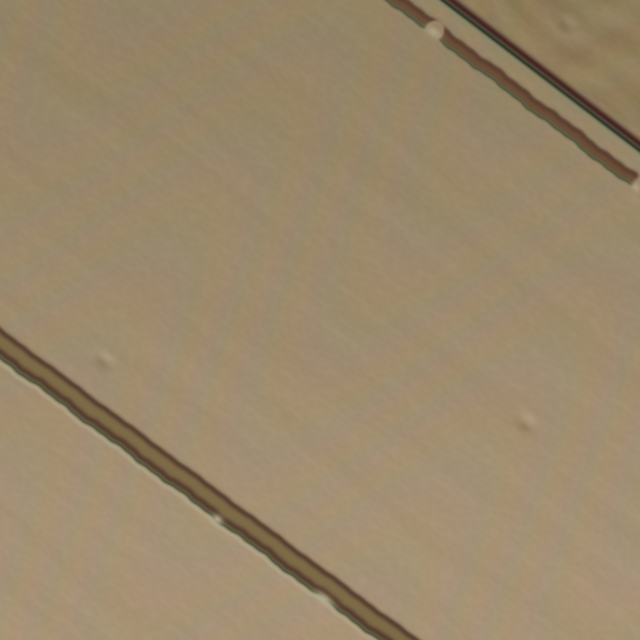
Write a Shadertoy shader that draws this texture.

```glsl
vec2 hash2(vec2 p) {
    vec3 q = fract(p.xyx * vec3(0.1031, 0.103, 0.0973));
    q += dot(q, q.yzx + 33.33);
    return fract((q.xx + q.yz) * q.zy);
}

// Distance to the nearest scattered cell point
float cellular(vec2 p) {
    vec2 cell = floor(p), f = fract(p);
    float nearest = 1.0;
    for (int y = -1; y <= 1; y++)
        for (int x = -1; x <= 1; x++) {
            vec2 o = vec2(x, y);
            nearest = min(nearest, length(o + hash2(cell + o) - f));
        }
    return nearest;
}

// Fine streaks that bend slowly along the board
float grain(vec2 p) {
    float sum = 0.0, amp = 1.0, freq = 45.0;
    for (int i = 0; i < 5; i++) {
        float k = float(i);
        float bend = 1.4 * sin(p.x * (5.0 + 3.0 * k) + p.y * 13.0 + k * 2.1);
        sum += amp * sin(p.y * freq + bend + k) * sin(p.x * (4.0 + 2.3 * k) + p.y * 21.0 + k * 4.0);
        amp *= 0.8;
        freq *= 1.63;
    }
    return sum;
}

// Soft ridge of the given centre and half width
float ridge(float x, float centre, float width) {
    float t = (x - centre) / width;
    return exp(-t * t);
}

float band(float x, float lo, float hi, float soft) {
    return smoothstep(lo - soft, lo + soft, x) * (1.0 - smoothstep(hi - soft, hi + soft, x));
}

// Round blob in board coordinates
float spot(vec2 p, vec2 centre, vec2 size) {
    vec2 q = (p - centre) / size;
    return exp(-dot(q, q));
}

void mainImage(out vec4 fragColor, in vec2 fragCoord) {
    vec2 uv = fragCoord / iResolution.xy;
    // Board coordinates: x along the grooves, y across them
    vec2 p = vec2(dot(uv, vec2(0.802, -0.597)), dot(uv, vec2(0.597, 0.802)));

    vec3 darkBrown = vec3(0.31, 0.21, 0.17);
    vec3 brown = vec3(0.42, 0.31, 0.22);
    vec3 olive = vec3(0.49, 0.42, 0.28);
    vec3 green = vec3(0.27, 0.31, 0.22);
    vec3 pale = vec3(0.70, 0.67, 0.56);

    // Painted boards, lighter toward the bottom
    vec3 col = mix(vec3(0.655, 0.575, 0.465), vec3(0.575, 0.51, 0.395), smoothstep(-0.1, 1.1, uv.y));
    col += 0.0045 * grain(p);
    col += 0.018 * (cellular(p * vec2(60.0, 130.0)) - 0.45);
    col += 0.008 * sin(vec3(0.0, 2.1, 4.2) + 30.0 * p.y + 9.0 * sin(p.x * 11.0)) * vec3(1.0, 0.4, 1.0);

    // Rougher, darker board in the upper right corner
    float corner = smoothstep(1.22, 1.24, p.y);
    float lumps = sin(p.y * 85.0 + 3.0 * sin(p.x * 17.0)) * sin(p.x * 23.0 + p.y * 40.0);
    col += corner * (vec3(-0.025, -0.03, -0.045) + 0.025 * lumps);

    // Small raised bumps, lit above and shaded below
    vec2 bumps[3] = vec2[3](vec2(0.135, 1.3), vec2(0.457, 0.762), vec2(-0.13, 0.447));
    for (int i = 0; i < 3; i++) {
        col += 0.05 * spot(p, bumps[i] + vec2(0.0, 0.008), vec2(0.014, 0.008));
        col -= 0.06 * spot(p, bumps[i] - vec2(0.0, 0.006), vec2(0.014, 0.008));
    }

    // Worn edges
    float wear = 0.0011 * sin(p.x * 47.0) + 0.0008 * sin(p.x * 113.0 + 1.0) + 0.0005 * sin(p.x * 241.0);
    float d = p.y + wear * 0.5;
    float chipped = p.y + wear;

    // Wide lower groove: dark sides, olive floor, green lip
    float chips = spot(p, vec2(0.16, 0.354), vec2(0.009, 0.007))
                + spot(p, vec2(0.368, 0.354), vec2(0.016, 0.007));
    col = mix(col, pale, 0.55 * ridge(chipped, 0.3475, 0.0035));
    col = mix(col, olive, band(d, 0.356, 0.390, 0.003));
    col = mix(col, darkBrown, 0.8 * ridge(d, 0.3875, 0.005));
    col = mix(col, darkBrown, 0.85 * ridge(chipped, 0.3615, 0.0055));
    col = mix(col, green, 0.85 * ridge(chipped, 0.3545, 0.0028));
    col = mix(col, pale, min(chips, 1.0) * 0.9);

    // Upper pair turns slightly steeper than the lower groove
    float e = p.y + 0.012 * (p.x - 0.17);
    float worn = e + wear;
    float gap = spot(p, vec2(-0.024, 1.168), vec2(0.017, 0.02));
    float stop = 1.0 - smoothstep(0.362, 0.372, p.x);
    float keep = stop * (1.0 - smoothstep(0.3, 0.6, gap));
    col = mix(col, brown, keep * band(worn, 1.162, 1.179, 0.0035));
    col = mix(col, darkBrown, 0.6 * keep * ridge(worn, 1.176, 0.005));
    col = mix(col, green, 0.8 * keep * ridge(worn, 1.1605, 0.003));
    col = mix(col, pale, 0.7 * spot(p, vec2(-0.024, 1.166), vec2(0.012, 0.007)));
    col = mix(col, pale, 0.6 * spot(p, vec2(0.375, 1.16), vec2(0.008, 0.006)));

    // Narrow deep seam
    col = mix(col, vec3(0.53, 0.54, 0.42), 0.6 * ridge(e, 1.206, 0.004));
    col = mix(col, vec3(0.24, 0.13, 0.12), 0.95 * ridge(e, 1.2205, 0.0062));
    col = mix(col, vec3(0.13, 0.18, 0.13), 0.85 * ridge(e, 1.2125, 0.0034));

    fragColor = vec4(clamp(col, 0.0, 1.0), 1.0);
}
```
